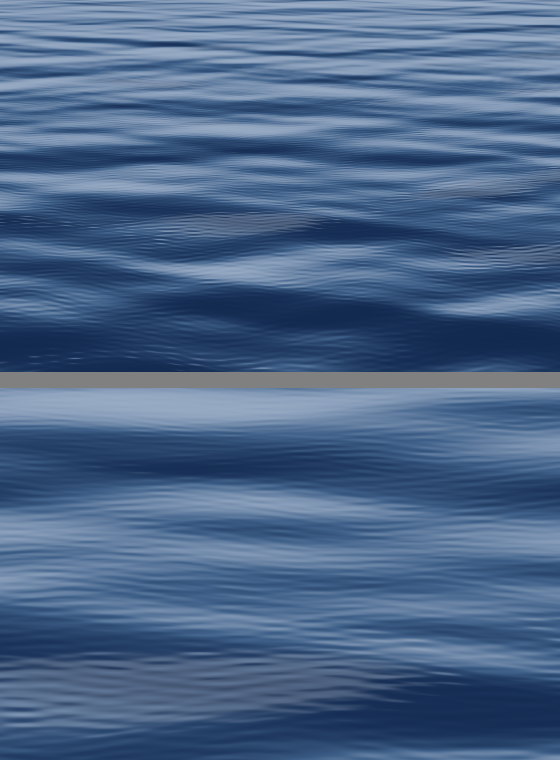
Top, the full canvas; bottom, a detail of the centre.
A Shadertoy shader for this texture:

```glsl
#define HORIZON 1.4
#define SWELL_CONTRAST 1.2
#define RIPPLE_CONTRAST 0.4
#define HEIGHT_GRADIENT 3.4
#define EXPOSURE -0.08
#define SHEEN_AMOUNT 0.45
#define FINEST_WAVE 1500.0
#define DEEP_BLUE vec3(0.07, 0.16, 0.31)
#define MID_BLUE vec3(0.25, 0.38, 0.54)
#define SKY_BLUE vec3(0.62, 0.69, 0.785)
#define SHEEN_GREY vec3(0.53, 0.58, 0.66)

float hash(float n) {
    return fract(sin(n * 12.9898) * 4375.85);
}

// Sum of short-crested waves between two wave numbers, near unit deviation.
// Slant tilts the crests; crossing breaks them into shorter lengths.
// Waves too fine for the local perspective stretch fade away.
float waveTrain(vec2 p, float low, float high, float slant, float crossing,
                float falloff, float stretch, float seed) {
    const int COUNT = 16;
    float sum = 0.0;
    float power = 0.0;
    for (int i = 0; i < COUNT; i++) {
        float n = float(i);
        float id = n + seed;
        float k = low * pow(high / low, (n + hash(id + 0.3)) / float(COUNT));
        float tilt = slant * (2.0 * hash(id + 7.7) - 1.0);
        float phase = k * (p.y + tilt * p.x) + 6.2832 * hash(id + 3.1);
        float across = crossing * (0.4 + hash(id + 5.9));
        float crest = cos(k * (across * p.x + 0.03 * p.y) + 6.2832 * hash(id + 9.4));
        float amplitude = pow(k / low, -falloff);
        float fineness = k * stretch / FINEST_WAVE;
        float fade = exp(-fineness * fineness);
        sum += amplitude * fade * crest * sin(phase + 0.35 * sin(phase));
        power += 0.25 * amplitude * amplitude;
    }
    return sum * inversesqrt(power);
}

vec3 waterColor(float tone) {
    vec3 dark = mix(DEEP_BLUE, MID_BLUE, min(2.0 * tone, 1.0));
    return mix(dark, SKY_BLUE, max(2.0 * tone - 1.0, 0.0));
}

void mainImage(out vec4 fragColor, in vec2 fragCoord) {
    vec2 uv = (fragCoord - vec2(0.5 * iResolution.x, 0.0)) / iResolution.y;

    // Flat water plane in perspective
    float depth = 1.0 / (HORIZON - uv.y);
    float stretch = depth * depth;
    vec2 water = vec2(uv.x, 1.0) * depth;

    // Slight bending of the crests
    water.y += 0.004 * sin(7.0 * water.x + 11.0 * water.y)
             + 0.002 * sin(17.0 * water.x - 23.0 * water.y + 1.7);

    // Broad swell that calms with distance
    float swell = waveTrain(water, 26.0, 170.0, 0.07, 0.13, 0.8, stretch, 19.0);
    float calm = mix(1.05, 0.85, uv.y);

    // Fine ripples that cover it in gusts
    vec2 bent = water + vec2(0.0, 0.001 * swell);
    float ripple = waveTrain(bent, 540.0, 900.0, 0.06, 0.09, 0.1, stretch, 41.0);
    float gust = 0.85 + 0.15 * sin(9.0 * water.x + 31.0 * water.y + swell);

    // Tone rises toward the distance
    float light = HEIGHT_GRADIENT * (uv.y - 0.5) + EXPOSURE
                + SWELL_CONTRAST * calm * swell
                + RIPPLE_CONTRAST * gust * ripple;
    float tone = 1.0 / (1.0 + exp(-light));
    vec3 color = waterColor(tone);

    // Scattered pale patches of reflected cloud, broken by ripples
    float patches = waveTrain(water, 20.0, 50.0, 0.08, 0.15, 0.2, stretch, 83.0);
    float sheen = smoothstep(1.2, 2.2, patches + 0.3 * ripple);
    vec3 cloud = max(color, SHEEN_GREY * (1.0 + 0.08 * ripple));
    color = mix(color, cloud, SHEEN_AMOUNT * sheen);

    fragColor = vec4(color, 1.0);
}
```
